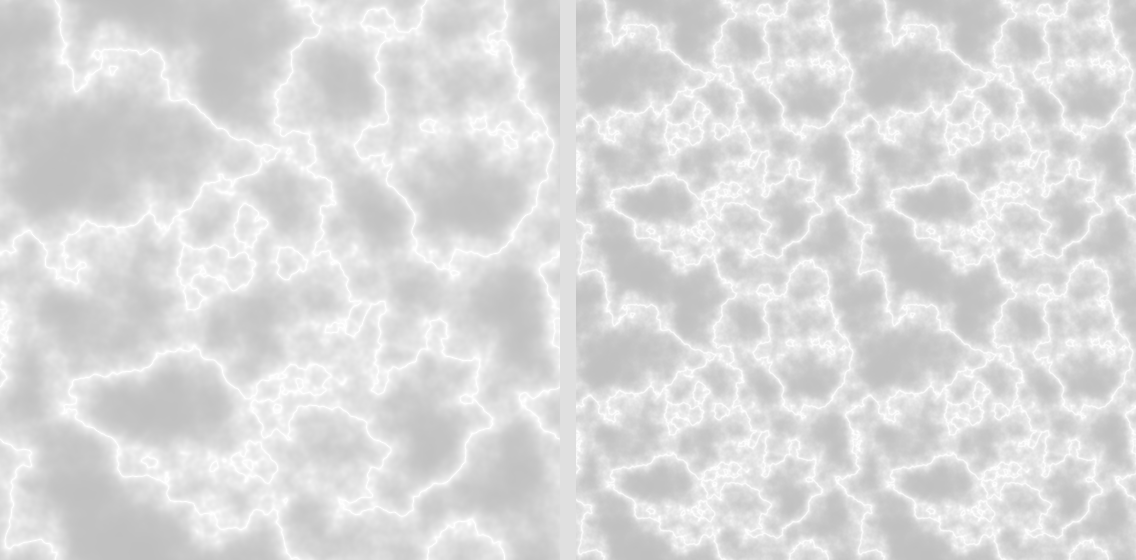
Left: one tile. Right: repeated 2 by 2.
This texture is drawn by a Shadertoy shader. Its source:

```glsl
#define BASE_CELLS 3
#define OCTAVES 6
#define GAIN 0.5
#define SEED 11u
#define SPREAD 0.25
#define BACKGROUND 0.752
#define GLOW_STRENGTH 0.183
#define GLOW_WIDTH 0.8
#define GLOW_POWER 1.3
#define LINE_STRENGTH 0.065
#define LINE_WIDTH 0.065

const float TAU = 6.2831853;

// Integer hash giving a random unit vector for a lattice point
vec2 randomGradient(ivec2 cell, uint layer) {
    uint h = uint(cell.x) * 1597u + uint(cell.y) * 51749u + (layer + SEED) * 7919u;
    h = (h ^ (h >> 15)) * 1664525u + 12345u;
    h = (h ^ (h >> 13)) * 22695477u;
    h ^= h >> 16;
    float angle = TAU * float(h & 65535u) / 65536.0;
    return vec2(cos(angle), sin(angle));
}

float cornerValue(ivec2 cell, ivec2 corner, vec2 local, int period, uint layer) {
    ivec2 wrapped = (cell + corner) % period;
    return dot(randomGradient(wrapped, layer), local - vec2(corner));
}

// Gradient noise that wraps after a whole number of cells
float tilingNoise(vec2 p, int period, uint layer) {
    p = mod(p, float(period));
    ivec2 cell = ivec2(floor(p));
    vec2 f = fract(p);
    vec2 blend = f * f * f * (f * (f * 6.0 - 15.0) + 10.0);
    float low = mix(cornerValue(cell, ivec2(0, 0), f, period, layer),
                    cornerValue(cell, ivec2(1, 0), f, period, layer), blend.x);
    float high = mix(cornerValue(cell, ivec2(0, 1), f, period, layer),
                     cornerValue(cell, ivec2(1, 1), f, period, layer), blend.x);
    return mix(low, high, blend.y);
}

// Octaves are shifted so their lattice points do not coincide
float cloudField(vec2 uv) {
    float sum = 0.0;
    float amplitude = 1.0;
    int period = BASE_CELLS;
    for (int i = 0; i < OCTAVES; i++) {
        vec2 shift = fract(float(i) * vec2(0.618, 0.414) + 0.37);
        sum += amplitude * tilingNoise(uv * float(period) + shift, period, uint(i));
        amplitude *= GAIN;
        period *= 2;
    }
    return sum;
}

void mainImage(out vec4 fragColor, in vec2 fragCoord) {
    vec2 uv = fragCoord / iResolution.xy;

    // Lightning follows the zero contour of the clouds
    float contour = abs(cloudField(uv)) / SPREAD;
    float glow = exp(-pow(contour / GLOW_WIDTH, GLOW_POWER));
    float line = exp(-contour / LINE_WIDTH);

    float shade = BACKGROUND + GLOW_STRENGTH * glow + LINE_STRENGTH * line;
    fragColor = vec4(vec3(shade), 1.0);
}
```
